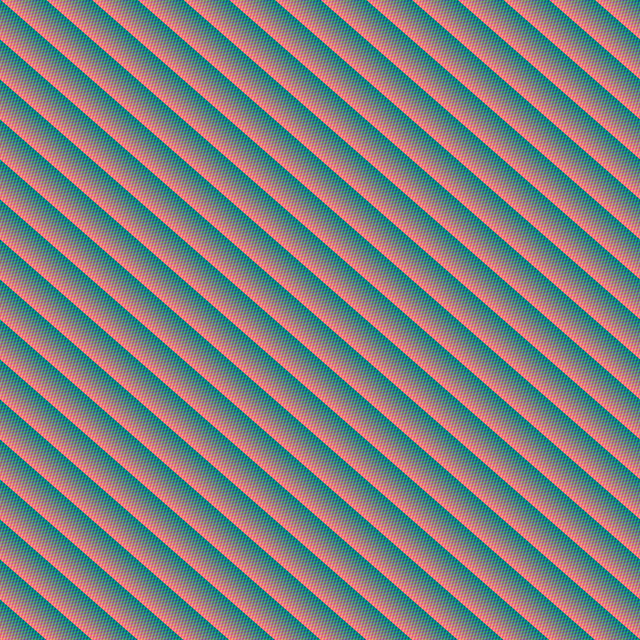
A three.js fragment shader for this pattern:

```glsl
// Diagonal ramps from teal to pink, 14 across and 16 down, under a fine dotted grain.
// Red is a smoothed sawtooth along the diagonal; green and blue mix two crossing
// high-frequency waves. Every frequency is a whole number, so the square tiles.

varying vec2 vUv;

// Change of a phase over one rendered pixel
float pixelStep(float phase) {
  return length(vec2(dFdx(phase), dFdy(phase)));
}

// Rises from 0 to 1 once per unit, with the drop spread over one pixel
float smoothSawtooth(float phase) {
  float t = fract(phase);
  float drop = clamp(pixelStep(phase), 0.001, 0.5);
  return min(t / (1.0 - drop), (1.0 - t) / drop);
}

// Sine wave that fades out when too fine for the pixels
float fineWave(float phase) {
  float visible = 1.0 - smoothstep(0.5, 1.0, pixelStep(phase));
  return visible * sin(6.28318 * phase);
}

void main() {
  // Broad ramps: teal below each falling edge, pink above the next
  float ramp = smoothSawtooth(-dot(vUv, vec2(14.0, 16.0)));

  // Dotted grain: leaning columns crossed by gently rising rows
  float columns = fineWave(dot(vUv, vec2(205.0, -60.0)));
  float rows = fineWave(dot(vUv, vec2(-36.0, 205.0)));
  float green = 0.5 + 0.11 * (columns + rows);
  float blue = 0.5 + 0.11 * (columns - rows);

  gl_FragColor = vec4(ramp, green, blue, 1.0);
}
```
